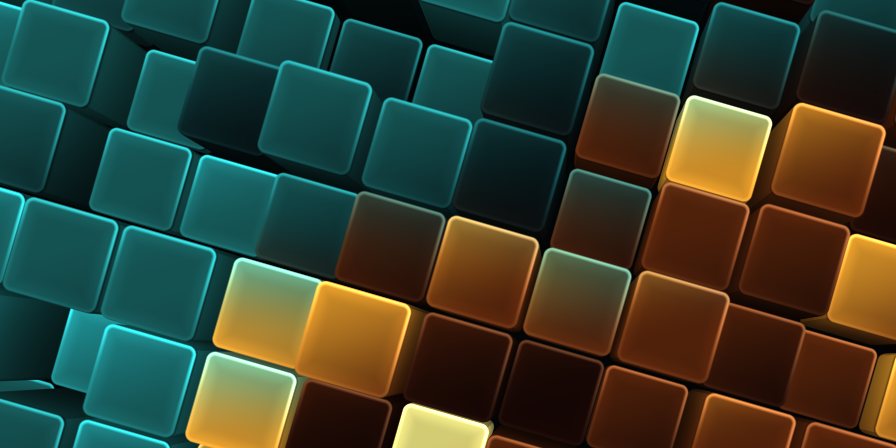
A WebGL 1 fragment shader for this background:

```glsl
precision highp float;
uniform vec2 u_resolution;

#define CELL 0.192
#define TILT 0.28
#define OFFSET vec2(0.52, 0.08)
#define VANISH vec2(1.25, 0.20)
#define RISE 0.20
#define LAYERS 40
#define HALF_SIZE 0.475
#define CORNER 0.09
#define RIM_WIDTH 0.05
#define GLOW_CENTER vec2(0.92, 0.14)
#define SPARK_CENTER vec2(1.69, 0.66)

float hash(vec2 p) {
  vec3 q = fract(vec3(p.xyx) * 0.1031);
  q += dot(q, q.yzx + 33.33);
  return fract((q.x + q.y) * q.z);
}

mat2 tilt() {
  float c = cos(TILT), s = sin(TILT);
  return mat2(c, s, -s, c);
}

float roundedBox(vec2 p) {
  vec2 q = abs(p) - HALF_SIZE + CORNER;
  return length(max(q, 0.0)) + min(max(q.x, q.y), 0.0) - CORNER;
}

// Shadow to highlight ramps for the two lights
vec3 coolRamp(float v) {
  vec3 c = mix(vec3(0.02, 0.06, 0.07), vec3(0.08, 0.32, 0.32), smoothstep(0.05, 0.5, v));
  c = mix(c, vec3(0.13, 0.64, 0.66), smoothstep(0.5, 0.9, v));
  return mix(c, vec3(0.66, 0.88, 0.72), smoothstep(0.9, 1.25, v));
}

vec3 warmRamp(float v) {
  vec3 c = mix(vec3(0.08, 0.025, 0.015), vec3(0.31, 0.13, 0.04), smoothstep(0.0, 0.4, v));
  c = mix(c, vec3(0.79, 0.54, 0.15), smoothstep(0.4, 0.72, v));
  return mix(c, vec3(0.83, 0.80, 0.46), smoothstep(0.72, 0.98, v));
}

// x: warmth, y: brightness of one block
vec2 blockTone(vec2 id, vec2 local) {
  vec2 center = ((id + 0.5 - OFFSET) * CELL) * tilt();
  float a = hash(id + 17.0), b = hash(id + 41.0), c = hash(id + 73.0);
  vec2 g = center - GLOW_CENTER, s = center - SPARK_CENTER;
  float glow = exp(-5.0 * dot(g, g)), spark = exp(-22.0 * dot(s, s));
  float warm = center.x * 0.75 - center.y * 0.95 - 0.56;
  warm += (a - 0.5) * 0.5 + 0.42 * glow - local.y * 0.22;
  float value = 0.02 + 0.34 * b + 0.28 * (1.0 - smoothstep(0.2, 0.85, center.x));
  value += 0.72 * glow * smoothstep(0.15, 0.45, c);
  value += 0.75 * spark * smoothstep(0.25, 0.6, c);
  value += 0.35 * step(0.92, c);
  return vec2(smoothstep(-0.2, 0.2, warm), value + 0.16 * local.y - 0.1 * local.x);
}

vec3 topColor(vec2 id, vec2 local, float d) {
  vec2 tone = blockTone(id, local);
  vec3 face = mix(coolRamp(tone.y), warmRamp(tone.y), tone.x);
  // Soft bevel and a bright rim, strongest toward the light
  float facing = smoothstep(-0.35, 0.65, dot(local, vec2(0.45, 1.0)));
  float rim = smoothstep(-RIM_WIDTH, -0.012, d);
  float bevel = smoothstep(-0.2, 0.0, d);
  vec3 rimColor = mix(vec3(0.18, 0.78, 0.80), vec3(0.95, 0.66, 0.42), tone.x);
  float shine = (0.12 + 0.75 * facing) * (0.3 + 0.9 * tone.y);
  face *= 1.0 + 0.18 * bevel;
  return face + rimColor * rim * shine;
}

vec3 sideColor(vec2 id, vec2 local, float depth) {
  vec2 tone = blockTone(id, local);
  float value = tone.y * 0.95;
  vec3 wall = mix(coolRamp(value), warmRamp(value), tone.x);
  float lit = abs(local.x) > abs(local.y) ? 0.9 : 0.65;
  // A thin dark seam separates the wall from its top
  return wall * lit * exp(-1.3 * depth) * smoothstep(-0.02, 0.06, depth);
}

void main() {
  vec2 p = gl_FragCoord.xy / u_resolution.y;
  float pixel = 1.0 / (u_resolution.y * CELL);
  mat2 turn = tilt();
  vec3 color = vec3(0.0);
  float clear = 1.0;

  // Slice the blocks from the highest layer down to the floor
  for (int i = 0; i < LAYERS; i++) {
    float layer = float(LAYERS - i);
    float scale = 1.0 + RISE * layer / float(LAYERS);
    vec2 q = turn * (VANISH + (p - VANISH) / scale) / CELL + OFFSET;
    vec2 id = floor(q), local = q - id - 0.5;
    float height = floor(1.0 + hash(id) * float(LAYERS - 1));
    if (layer < height + 0.5) {
      float d = roundedBox(local);
      float cover = 1.0 - smoothstep(-pixel, pixel, d);
      float depth = (height - layer) / float(LAYERS);
      vec3 part = depth < 0.001 ? topColor(id, local, d) : sideColor(id, local, depth);
      color += clear * cover * part;
      clear *= 1.0 - cover;
    }
    if (clear < 0.01) break;
  }

  color += clear * vec3(0.008, 0.016, 0.018);
  gl_FragColor = vec4(color, 1.0);
}
```
